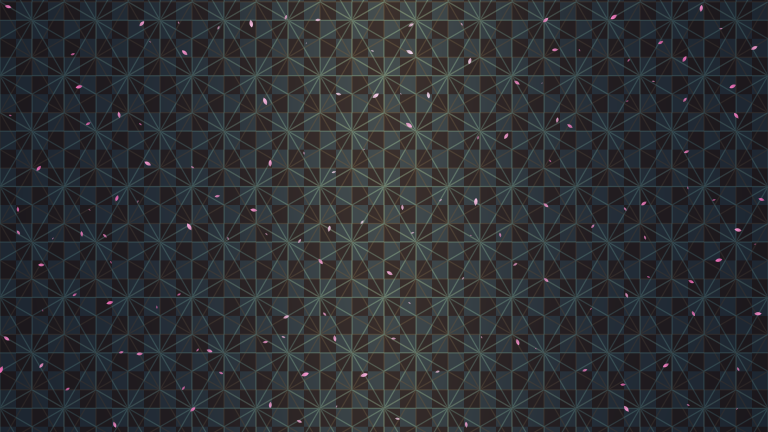
This pattern is drawn by a Shadertoy shader. Its source:

```glsl
// Hemp-leaf lattice in teal and faint gold over a slate and brown checker,
// lit by a warm vertical glow and strewn with small pink petals.
// Folded hexagonal cells give the rays; a hashed grid scatters the petals.

const float PITCH = 4.0 / 27.0;             // star spacing, in canvas heights
const float ROOT3 = 1.7320508;
const vec2  STAR_ORIGIN = vec2(-0.5, -0.406) * PITCH;
const vec2  GOLD_SHIFT = vec2(-0.5, 0.5 / ROOT3) * PITCH;
const vec2  CHECK_SIZE = vec2(0.25, 0.5 / ROOT3) * PITCH;
const float LINE_HALF = 0.0014;
const float GLOW_WIDTH = 0.34;
const float PETAL_CELL = 1.0 / 12.0;
const float PETAL_SHARE = 0.56;
const float PETAL_LENGTH = 0.0088;

const vec3 SLATE_EDGE = vec3(0.125, 0.165, 0.215);
const vec3 SLATE_LIT  = vec3(0.270, 0.305, 0.310);
const vec3 BROWN_EDGE = vec3(0.118, 0.102, 0.122);
const vec3 BROWN_LIT  = vec3(0.235, 0.190, 0.175);
const vec3 TEAL_EDGE  = vec3(0.210, 0.310, 0.345);
const vec3 TEAL_LIT   = vec3(0.460, 0.550, 0.460);
const vec3 GOLD_EDGE  = vec3(0.235, 0.205, 0.190);
const vec3 GOLD_LIT   = vec3(0.440, 0.370, 0.265);
const vec3 PETAL_PINK = vec3(0.960, 0.450, 0.740);
const vec3 PETAL_PALE = vec3(1.000, 0.880, 0.960);

vec3 hash3(vec2 p) {
    vec3 q = fract(vec3(p.xyx) * vec3(0.1031, 0.1030, 0.0973));
    q += dot(q, q.yxz + 33.33);
    return fract((q.xxy + q.yzz) * q.zyx);
}

float cover(float d, float px) {
    return 1.0 - smoothstep(-0.7 * px, 0.7 * px, d);
}

// Vector from the nearest point of a hexagonal lattice.
vec2 hexCell(vec2 p) {
    vec2 s = vec2(1.0, ROOT3) * PITCH;
    vec2 a = mod(p + 0.5 * s, s) - 0.5 * s;
    vec2 b = mod(p, s) - 0.5 * s;
    return dot(a, a) < dot(b, b) ? a : b;
}

// Distance to the twelve rays that meet in each star.
float hempLeaf(vec2 p) {
    vec2 q = hexCell(p);
    float sector = radians(30.0);
    float angle = atan(q.y, q.x + 1e-7);
    angle -= sector * floor(angle / sector + 0.5);
    return length(q) * abs(sin(angle));
}

// Pointed oval made of two overlapping discs.
float petal(vec2 p, float halfLength, float halfWidth) {
    float r = 0.5 * (halfLength * halfLength / halfWidth + halfWidth);
    return length(vec2(p.x, abs(p.y) + r - halfWidth)) - r;
}

vec3 addPetals(vec3 color, vec2 p, float light, float px) {
    vec2 cell = floor(p / PETAL_CELL);
    vec3 place = hash3(cell + 71.0);
    vec3 look = hash3(cell + 193.0);
    if (place.z > PETAL_SHARE) return color;

    vec2 q = p - (cell + mix(vec2(0.15), vec2(0.85), place.xy)) * PETAL_CELL;
    float turn = 6.2831853 * look.x;
    float c = cos(turn), s = sin(turn);
    q = mat2(c, -s, s, c) * q;

    float size = PETAL_LENGTH * mix(0.2, 1.0, look.y);
    float mask = cover(petal(q, size, 0.46 * size), px);
    vec3 tint = mix(PETAL_PINK, PETAL_PALE, clamp(0.8 * light + 0.5 * look.z - 0.15, 0.0, 1.0));
    tint *= 0.85 + 0.15 * smoothstep(-size, size, q.x);
    return mix(color, tint, mask * mix(0.6, 1.0, look.y));
}

void mainImage(out vec4 fragColor, in vec2 fragCoord) {
    float px = 1.0 / iResolution.y;
    vec2 p = (fragCoord - 0.5 * iResolution.xy) * px;

    // Warm light down the middle, a little stronger at the top
    float beam = abs(p.x) / GLOW_WIDTH;
    float light = (0.72 * exp(-beam * beam) + 0.28 * exp(-0.7 * beam)) * (0.92 + 0.25 * p.y);

    // Checker with softened borders
    vec2 star = p - STAR_ORIGIN;
    vec2 g = star / CHECK_SIZE;
    vec2 toBorder = (0.5 - abs(fract(g) - 0.5)) * CHECK_SIZE;
    float parity = mod(floor(g.x) + floor(g.y), 2.0) * 2.0 - 1.0;
    float soft = clamp(min(toBorder.x, toBorder.y) / px, 0.0, 0.5);
    float slate = 0.5 + parity * soft;
    vec3 color = mix(mix(BROWN_EDGE, BROWN_LIT, light),
                     mix(SLATE_EDGE, SLATE_LIT, light), slate);

    // Gold lattice below, teal lattice above
    float gold = cover(hempLeaf(star - GOLD_SHIFT) - LINE_HALF, px);
    float teal = cover(hempLeaf(star) - LINE_HALF, px);
    color = mix(color, mix(GOLD_EDGE, GOLD_LIT, light), 0.55 * gold);
    color = mix(color, mix(TEAL_EDGE, TEAL_LIT, light), mix(0.6, 0.9, slate) * teal);

    // Darker corners, then petals
    color *= 1.0 - 0.14 * dot(p, p);
    color = addPetals(color, p, light, px);
    fragColor = vec4(color, 1.0);
}
```
